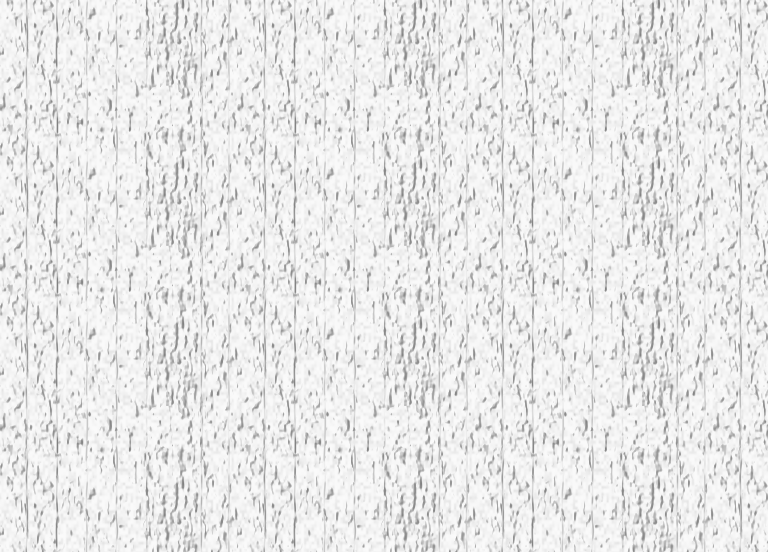
A Shadertoy shader for this texture:

```glsl
// Whitewashed vertical wood planks with thin peeling flecks and broken seams, in a repeating tile.

const vec2 TILE_SIZE = vec2(0.431, 0.290);   // in canvas heights
const vec2 TILE_ORIGIN = vec2(0.103, 0.489);
const vec3 PAINT = vec3(0.98);
const vec3 CRACK = vec3(0.48);
const int SEAMS = 7;
const float SEAM_X[SEAMS] = float[](0.0, 0.126, 0.252, 0.378, 0.609, 0.723, 0.874);
const float SEAM_DARKNESS[SEAMS] = float[](0.95, 0.4, 0.55, 0.25, 0.55, 0.4, 0.8);
const float PLANK_WEAR[8] = float[](0.35, 0.28, 0.1, 0.95, 0.9, 0.5, 0.5, 0.6);

float hash(vec2 cell) {
    vec3 p = fract(cell.xyx * 0.1031);
    p += dot(p, p.yzx + 33.33);
    return fract((p.x + p.y) * p.z);
}

// Value noise that wraps over the unit tile.
float tileNoise(vec2 uv, vec2 cells, float seed) {
    vec2 p = uv * cells;
    vec2 i = floor(p);
    vec2 f = p - i;
    f = f * f * (3.0 - 2.0 * f);
    vec2 a = mod(i, cells) + seed * 17.3;
    vec2 b = mod(i + 1.0, cells) + seed * 17.3;
    return mix(mix(hash(a), hash(vec2(b.x, a.y)), f.x),
               mix(hash(vec2(a.x, b.y)), hash(b), f.x), f.y);
}

// Wear per plank, with one patch of intact paint.
float wearAmount(vec2 uv) {
    float wear = PLANK_WEAR[int(uv.x * 8.0) % 8];
    wear += 0.5 * (tileNoise(uv, vec2(14.0, 5.0), 1.0) - 0.5);
    vec2 d = abs(uv - vec2(0.455, 0.1));
    d = min(d, 1.0 - d) / vec2(0.095, 0.125);
    float edge = length(d) + 0.6 * (tileNoise(uv, vec2(26.0, 16.0), 2.0) - 0.5);
    return wear - 1.0 * (1.0 - smoothstep(0.8, 1.1, edge));
}

// Depth of the chipped paint: short flecks, drawn out into long strokes where worn.
float chipDepth(vec2 uv, float wear) {
    float flecks = tileNoise(uv, vec2(78.0, 23.0), 3.0);
    float strokes = tileNoise(uv, vec2(82.0, 11.0), 4.0);
    float detail = tileNoise(uv, vec2(104.0, 40.0), 5.0);
    float body = mix(flecks, strokes, 0.8 * smoothstep(0.35, 0.85, wear));
    float threshold = mix(0.63, 0.41, wear);
    return smoothstep(threshold, threshold + 0.32, mix(body, detail, 0.36));
}

// One-sided relief of the chips, leaving thin upright edges.
float chipShade(vec2 uv, float wear) {
    float sway = 0.014 * (tileNoise(uv, vec2(16.0, 11.0), 7.0) - 0.5);
    vec2 bent = uv + vec2(sway, 0.0);
    vec2 lightStep = vec2(0.009, -0.009);
    float relief = chipDepth(bent, wear) - 0.6 * chipDepth(bent + lightStep, wear);
    return max(relief, 0.0);
}

// Hairlines between planks, broken along their length.
float seamShade(vec2 uv, float blur) {
    float shade = 0.0;
    for (int i = 0; i < SEAMS; i++) {
        float seed = 10.0 + float(i);
        float sway = 0.006 * (tileNoise(uv, vec2(1.0, 9.0), seed) - 0.5);
        float d = abs(fract(uv.x - SEAM_X[i] - sway + 0.5) - 0.5);
        float gaps = tileNoise(uv, vec2(1.0, 22.0), seed + 0.5);
        float strength = mix(0.25, 1.0, smoothstep(0.15, 0.75, gaps));
        float line = 1.0 - smoothstep(0.0, 0.0045 + blur, d);
        shade = max(shade, SEAM_DARKNESS[i] * strength * line);
    }
    return shade;
}

void mainImage(out vec4 fragColor, in vec2 fragCoord) {
    vec2 position = fragCoord / iResolution.y;
    vec2 uv = fract((position - TILE_ORIGIN) / TILE_SIZE);
    float blur = 0.5 / (iResolution.y * TILE_SIZE.x);

    // Fine grain of the paint
    float grain = tileNoise(uv, vec2(92.0, 46.0), 6.0);
    float shade = 0.17 * grain * grain;

    // Chips and seams
    shade += 0.8 * chipShade(uv, wearAmount(uv));
    shade = max(shade, seamShade(uv, blur));

    fragColor = vec4(mix(PAINT, CRACK, clamp(shade, 0.0, 1.0)), 1.0);
}
```
